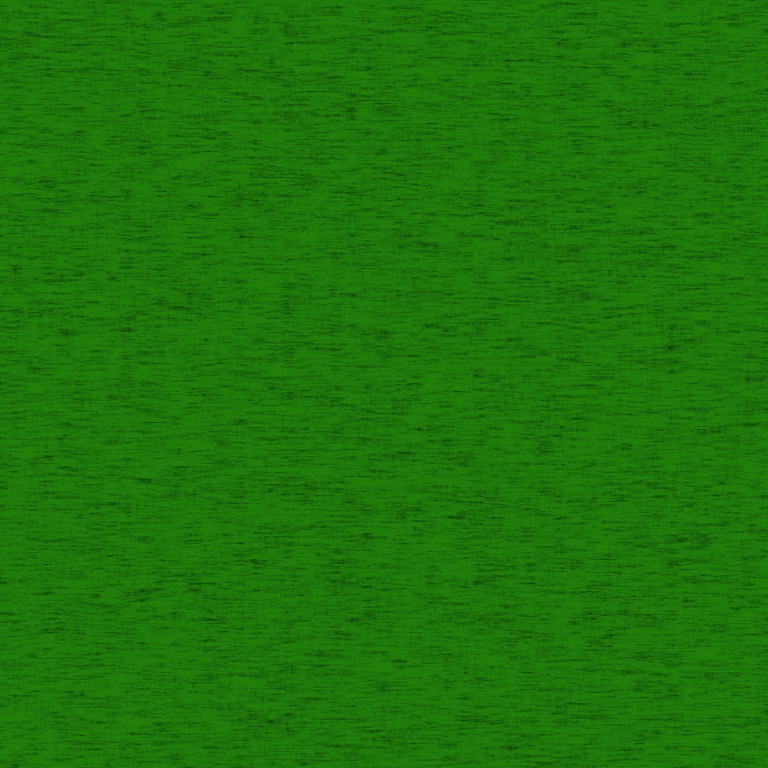
Give the GLSL for this texture, as a WebGL 1 fragment shader.

```glsl
precision highp float;

uniform vec2 u_resolution;

const vec3 LIGHT_GREEN = vec3(0.132, 0.503, 0.040);
const vec3 DARK_GREEN = vec3(0.055, 0.250, 0.040);

float hash(vec2 cell) {
  vec3 q = fract(vec3(cell.xyx) * vec3(0.1031, 0.1030, 0.0973));
  q += dot(q, q.yzx + 33.33);
  return fract((q.x + q.y) * q.z);
}

float valueNoise(vec2 p) {
  vec2 cell = floor(p);
  vec2 f = fract(p);
  vec2 blend = f * f * (3.0 - 2.0 * f);
  float bottom = mix(hash(cell), hash(cell + vec2(1.0, 0.0)), blend.x);
  float top = mix(hash(cell + vec2(0.0, 1.0)), hash(cell + vec2(1.0, 1.0)), blend.x);
  return mix(bottom, top, blend.y);
}

// Noise stretched by its cell counts across and up the canvas
float fibres(vec2 uv, vec2 cells, float seed) {
  return valueNoise(uv * cells + seed);
}

// Slight waviness so that the yarns are not perfectly level
vec2 bendYarns(vec2 uv, float amount) {
  float wave = valueNoise(uv * vec2(14.0, 22.0) + 71.0) - 0.5;
  return uv + vec2(0.0, amount * wave);
}

// Weighted sum of thin streaks, short flecks, faint patches, cross threads and grain
float weave(vec2 uv) {
  vec2 bent = bendYarns(uv, 0.004);
  float streaks = fibres(bent, vec2(48.0, 470.0), 13.0);
  float flecks = fibres(bent, vec2(150.0, 590.0), 157.0);
  float patches = fibres(bent, vec2(32.0, 90.0), 39.0);
  float crossThreads = fibres(uv, vec2(450.0, 50.0), 211.0);
  float grain = fibres(uv, vec2(740.0, 770.0), 307.0);
  float dashes = smoothstep(0.70, 0.95, streaks) * flecks;
  return 0.34 * streaks + 0.23 * flecks + 0.10 * patches
       + 0.09 * crossThreads + 0.24 * grain + 0.07 * dashes;
}

// Flat light ground with a soft tail towards the dark yarns
float yarnShade(float density) {
  return clamp(2.45 * pow(max(density - 0.346, 0.0), 1.5), 0.0, 1.0);
}

void main() {
  vec2 uv = gl_FragCoord.xy / u_resolution;
  float shade = yarnShade(weave(uv));
  gl_FragColor = vec4(mix(LIGHT_GREEN, DARK_GREEN, shade), 1.0);
}
```
